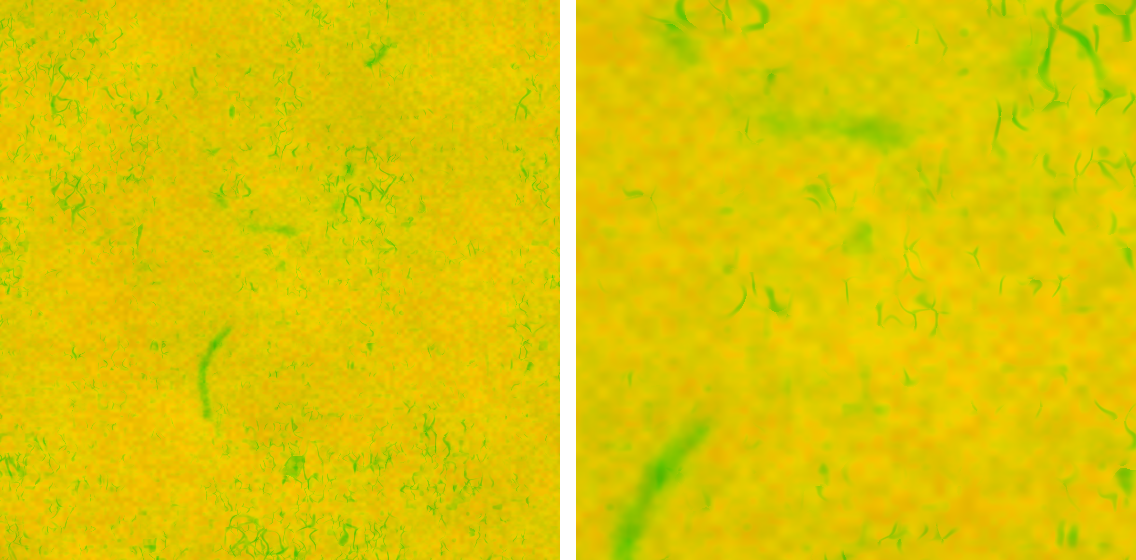
Left, the full canvas; right, a detail of the centre.
Write a three.js fragment shader that draws this texture.

```glsl
// Weathered golden crust: a mottled yellow-orange ground with fine grain,
// broken green cracks taken from warped Voronoi borders, and a few soft veins.
// All layers add up to one "greenness" value that runs through a colour ramp.

varying vec2 vUv;

const vec3 ORANGE = vec3(0.935, 0.745, 0.0);
const vec3 GOLD   = vec3(0.893, 0.780, 0.0);
const vec3 LIME   = vec3(0.800, 0.790, 0.0);
const vec3 GREEN  = vec3(0.340, 0.755, 0.0);

const float BASE_GREENNESS = 0.105;
const float CLOUD_SCALE    = 5.0;
const float GRAIN_SCALE    = 55.0;
const float FINE_SCALE     = 210.0;
const float LARGE_CELLS    = 36.0;
const float SMALL_CELLS    = 68.0;
const float CRACK_STRENGTH = 0.62;
const float SPECK_STRENGTH = 0.30;
const float VEIN_STRENGTH  = 0.60;
const float VEIN_WIDTH     = 0.010;
const vec2  PATCH_CENTRE   = vec2(0.52, 0.72);
const float PATCH_RADIUS   = 0.13;

float hash(vec2 p) {
  return fract(sin(dot(p, vec2(127.1, 311.7))) * 43758.5453);
}

vec2 hash2(vec2 p) {
  return vec2(hash(p), hash(p + 57.3));
}

float noise(vec2 p) {
  vec2 i = floor(p);
  vec2 f = fract(p);
  f = f * f * (3.0 - 2.0 * f);
  return mix(mix(hash(i), hash(i + vec2(1.0, 0.0)), f.x),
             mix(hash(i + vec2(0.0, 1.0)), hash(i + vec2(1.0, 1.0)), f.x), f.y);
}

float fbm(vec2 p) {
  float sum = 0.0;
  float amp = 0.533;
  for (int i = 0; i < 4; i++) {
    sum += amp * noise(p);
    p = mat2(1.6, 1.2, -1.2, 1.6) * p + 11.7;
    amp *= 0.5;
  }
  return sum;
}

// Voronoi border: x = closeness to the border, y = how upright the border is
vec2 cellBorder(vec2 p) {
  vec2 cell = floor(p);
  vec2 nearest = vec2(9.0);
  vec2 second = vec2(9.0);
  for (int y = -1; y <= 1; y++) {
    for (int x = -1; x <= 1; x++) {
      vec2 id = cell + vec2(float(x), float(y));
      vec2 offset = id + hash2(id) - p;
      if (length(offset) < length(nearest)) {
        second = nearest;
        nearest = offset;
      } else if (length(offset) < length(second)) {
        second = offset;
      }
    }
  }
  float gap = length(second) - length(nearest);
  vec2 across = (second - nearest) / max(length(second - nearest), 0.001);
  return vec2(1.0 - smoothstep(0.02, 0.26, gap), abs(across.x));
}

// Short crack pieces: borders kept only where a mask noise is high
float cracks(vec2 p, float cells, float density) {
  vec2 warp = vec2(noise(p * cells * 1.3), noise(p * cells * 1.3 + 31.0)) - 0.5;
  vec2 border = cellBorder(p * cells * vec2(1.0, 0.85) + warp * 0.9);
  float mask = noise(p * cells * 0.8 + 17.0) + density + 0.16 * border.y;
  return border.x * smoothstep(0.74, 1.0, mask) * mix(0.45, 1.0, border.y);
}

// Soft arc of a circle around a facing direction
float vein(vec2 p, vec2 centre, float radius, float facing, float span) {
  vec2 d = p - centre;
  float along = dot(normalize(d), vec2(cos(facing), sin(facing)));
  float offset = (length(d) - radius) / VEIN_WIDTH;
  return exp(-offset * offset) * smoothstep(cos(span), cos(span * 0.75), along);
}

void main() {
  vec2 p = vUv;
  float cloud = fbm(p * CLOUD_SCALE + 3.0);
  float grain = fbm(p * GRAIN_SCALE);
  float fine = noise(p * FINE_SCALE * vec2(0.9, 1.15));

  // Crack density: clouds, a crowded patch, and more towards the bottom
  float patchDistance = length(p - PATCH_CENTRE) / PATCH_RADIUS;
  float density = 0.75 * (fbm(p * 6.0 + 40.0) - 0.5) + 0.10 * (0.5 - p.y)
                + 0.15 * exp(-patchDistance * patchDistance);
  float crack = max(cracks(p, LARGE_CELLS, density - 0.06),
                    0.8 * cracks(p + 5.0, SMALL_CELLS, density));
  float speck = smoothstep(0.74, 1.0, noise(p * 85.0 + 9.0) + 0.5 * density);

  // Blotchy veins on a gently wobbling path
  vec2 q = p + 0.035 * (vec2(fbm(p * 14.0), fbm(p * 14.0 + 23.0)) - 0.5);
  float veins = vein(q, vec2(0.50, 0.72), 0.13, -1.3, 1.6)
              + vein(q, vec2(0.50, 0.30), 0.14, 3.1, 1.1)
              + vein(q, vec2(0.62, 0.96), 0.08, -0.9, 0.9);
  veins *= smoothstep(0.25, 0.8, noise(p * 30.0 + 70.0));

  float t = BASE_GREENNESS + 0.26 * (cloud - 0.5) + 0.34 * (grain - 0.5)
          + 0.17 * (fine - 0.5) + CRACK_STRENGTH * crack
          + SPECK_STRENGTH * speck + VEIN_STRENGTH * veins;

  // Colour ramp and a slight unevenness of light
  vec3 colour = mix(ORANGE, GOLD, clamp(t / 0.1, 0.0, 1.0));
  colour = mix(colour, LIME, clamp((t - 0.1) / 0.2, 0.0, 1.0));
  colour = mix(colour, GREEN, clamp((t - 0.3) / 0.7, 0.0, 1.0));
  float light = 1.0 + 0.10 * (fbm(p * 8.0 + 80.0) - 0.5) + 0.08 * (noise(p * 120.0) - 0.5);
  gl_FragColor = vec4(colour * light, 1.0);
}
```
